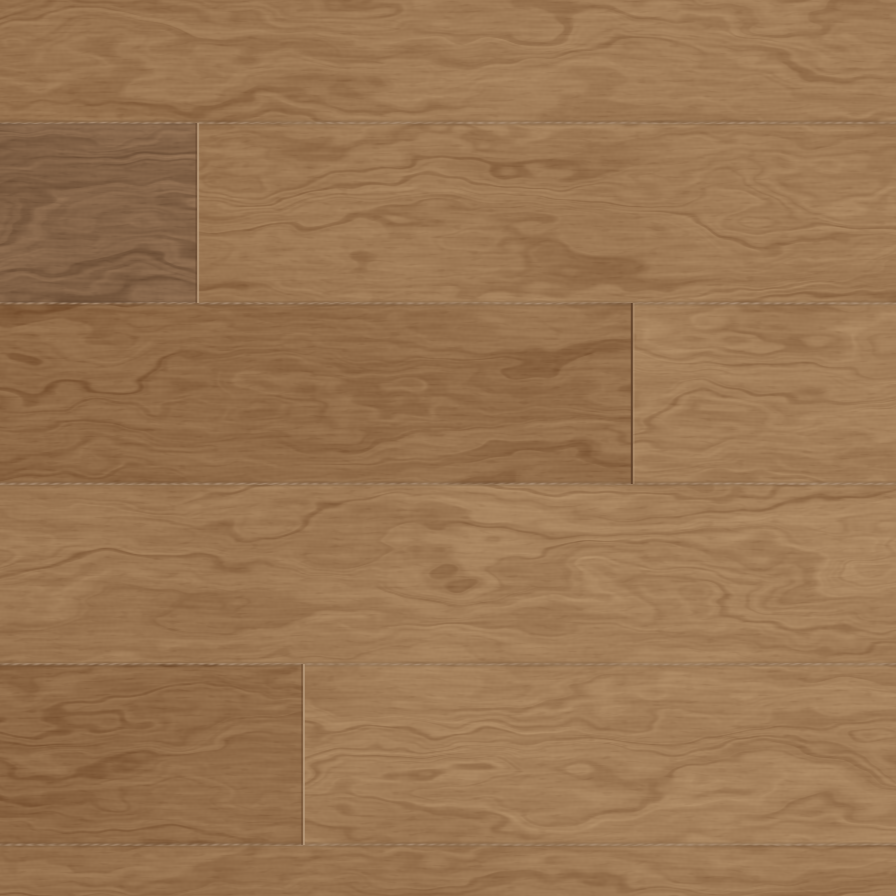
A three.js fragment shader for this texture:

```glsl
varying vec2 vUv;

float hash(vec2 p) {
  return fract(sin(dot(p, vec2(127.1, 311.7))) * 43758.55);
}

vec2 gradient(vec2 cell) {
  float angle = 6.2832 * hash(cell);
  return vec2(cos(angle), sin(angle));
}

// Gradient noise, roughly -0.7 to 0.7
float noise(vec2 p) {
  vec2 i = floor(p), f = fract(p);
  vec2 u = f * f * f * (f * (f * 6.0 - 15.0) + 10.0);
  float low = mix(dot(gradient(i), f),
                  dot(gradient(i + vec2(1, 0)), f - vec2(1, 0)), u.x);
  float high = mix(dot(gradient(i + vec2(0, 1)), f - vec2(0, 1)),
                   dot(gradient(i + vec2(1, 1)), f - vec2(1, 1)), u.x);
  return mix(low, high, u.y);
}

// Position of the butt joint in a row; 2.0 means none in view
float jointAt(float row) {
  if (row == 0.0) return 0.338;
  if (row == 2.0) return 0.706;
  if (row == 3.0) return 0.220;
  return 2.0;
}

// Growth rings as contours of a warped height field
float ringGrain(vec2 p, float v, float seed) {
  vec2 s = vec2(seed, seed * 1.7);
  float figure = 0.35 + 0.65 * exp(-9.0 * v * v);
  float height = v * 11.0
    + figure * 5.5 * noise(vec2(p.x * 3.6, v * 2.3) + s)
    + figure * 2.4 * noise(vec2(p.x * 11.0, v * 6.0) + s + 31.0)
    + 0.7 * noise(vec2(p.x * 30.0, v * 15.0) + s + 57.0);
  float broad = noise(vec2(height * 0.9, p.x * 1.5) + s);
  float fine = noise(vec2(height * 2.4, p.x * 4.0) + s + 19.0);
  float latewood = smoothstep(0.05, 0.5, noise(vec2(height * 1.6, p.x * 3.0) + s + 83.0));
  return 0.24 * broad + 0.2 * fine - 0.26 * latewood + 0.05;
}

// Long fibres, short pores and soft blotches
float fibreGrain(vec2 p, float seed) {
  vec2 q = vec2(p.x, p.y + 0.006 * noise(p * vec2(6.0, 10.0) + seed));
  float fibre = noise(q * vec2(9.0, 150.0) + seed) * 0.16
              + noise(q * vec2(26.0, 330.0) + seed + 41.0) * 0.13;
  float pores = smoothstep(0.2, 0.55, noise(q * vec2(55.0, 260.0) + seed + 73.0));
  float blotch = noise(p * vec2(3.0, 9.0) + seed + 11.0) * 0.13;
  return fibre + blotch - 0.11 * pores;
}

void main() {
  // Plank layout
  float across = (vUv.y - 0.0573) / 0.2014;
  float row = floor(across);
  float v = fract(across) - 0.5;
  float jointX = jointAt(row);
  float rightSide = step(jointX, vUv.x);
  float seed = (row * 2.0 + rightSide + 5.0) * 13.7;

  // Tone of each plank, with light falling off to the left
  float tone = jointX > 1.0 ? 0.58 : mix(0.37, 0.66, rightSide);
  tone += 0.06 * sin(row * 1.6);
  tone += 0.2 * (smoothstep(-0.1, 0.7, vUv.x) - 0.65);
  tone += ringGrain(vUv, v, seed) + fibreGrain(vUv, seed);
  tone += 0.05 * noise(vUv * 210.0);

  vec3 darkOak = vec3(0.49, 0.34, 0.21);
  vec3 lightOak = vec3(0.69, 0.55, 0.40);
  vec3 color = mix(darkOak, lightOak, clamp(tone, -0.2, 1.2));

  // Greyer cast on the short upper plank
  float greyed = (row == 3.0 ? 1.0 : 0.0) * (1.0 - rightSide);
  color = mix(color, vec3(dot(color, vec3(0.33))) * vec3(1.25, 0.98, 0.77), 0.5 * greyed);

  // Long seams: a broken pale edge over a soft shadow
  float seamY = (0.5 - abs(v)) * 0.2014;
  float slant = vUv.x - 1.6 * vUv.y;
  float dashes = 0.5 + 0.5 * sin(slant * 520.0 + 3.0 * noise(vec2(vUv.x * 12.0, row)));
  float wear = 0.55 + 0.5 * noise(vec2(vUv.x * 14.0, row * 7.3));
  color *= 1.0 - 0.10 * (1.0 - smoothstep(0.0005, 0.0045, seamY));
  float seam = 1.0 - smoothstep(0.0004, 0.0020, seamY);
  color = mix(color, vec3(0.69, 0.58, 0.48), seam * wear * (0.35 + 0.65 * dashes));

  // Butt joints: dark gap beside a pale bevel
  float jointD = vUv.x - jointX;
  float gap = 1.0 - smoothstep(0.0004, 0.0020, abs(jointD + 0.0008));
  float bevel = 1.0 - smoothstep(0.0004, 0.0018, abs(jointD - 0.0012));
  color = mix(color, vec3(0.36, 0.24, 0.15), gap * (row == 2.0 ? 0.85 : 0.4));
  color = mix(color, vec3(0.73, 0.62, 0.50), bevel * (row == 2.0 ? 0.35 : 0.75));

  gl_FragColor = vec4(color, 1.0);
}
```
